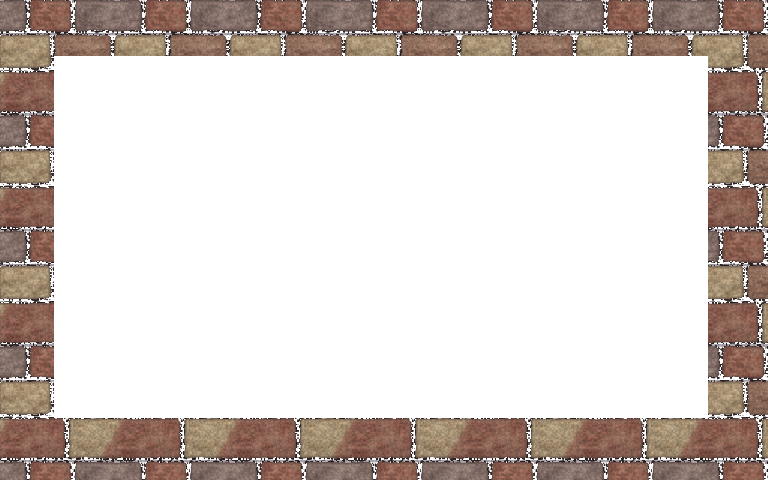
Give the GLSL for this background, as a WebGL 2 fragment shader.

```glsl
#version 300 es
precision highp float;

#define CANVAS vec2(768.0, 480.0)
#define TILE 115.5
#define PANEL_MIN vec2(54.0, 56.0)
#define PANEL_MAX vec2(708.0, 418.0)
#define JOINT 2.0
#define CORNER 4.0
#define ROUGHNESS 3.0
#define GRAIN 0.27

uniform vec2 u_resolution;
out vec4 outColor;

const vec3 RED = vec3(0.54, 0.34, 0.29);
const vec3 BROWN = vec3(0.58, 0.43, 0.36);
const vec3 TAN = vec3(0.66, 0.56, 0.43);
const vec3 GREY = vec3(0.50, 0.41, 0.39);
const vec3 SHADE = vec3(0.25, 0.19, 0.19);
const vec3 LAVENDER = vec3(0.61, 0.58, 0.62);

float hash(vec2 p) {
    vec3 q = fract(p.xyx * vec3(0.1031, 0.1030, 0.0973));
    q += dot(q, q.yzx + 33.33);
    return fract((q.x + q.y) * q.z);
}

// Value noise that repeats once per wall tile
float tileNoise(vec2 t, vec2 cells) {
    vec2 p = t / TILE * cells;
    vec2 i = floor(p), f = fract(p);
    f = f * f * (3.0 - 2.0 * f);
    vec2 a = mod(i, cells), b = mod(i + 1.0, cells);
    return mix(mix(hash(a), hash(vec2(b.x, a.y)), f.x),
               mix(hash(vec2(a.x, b.y)), hash(b), f.x), f.y);
}

float boxDistance(vec2 p, vec2 halfSize, float radius) {
    vec2 q = abs(p) - halfSize + radius;
    return length(max(q, 0.0)) + min(max(q.x, q.y), 0.0) - radius;
}

vec3 brickWall(vec2 p, float pixel) {
    vec2 t = mod(p + vec2(0.0, 2.0), TILE);

    // Three courses: row top, row height, first joint, first brick width
    vec4 course = vec4(0.0, 35.0, 28.0, 45.0);
    vec3 first = RED * 1.04, second = GREY;
    if (t.y > 72.0) {
        course = vec4(72.0, TILE - 72.0, 67.0, TILE);
        first = RED;
    } else if (t.y > 35.0) {
        course = vec4(35.0, 37.0, 52.5, 60.0);
        first = BROWN;
        second = TAN;
    }

    // Position inside the current brick cell
    vec2 local = vec2(mod(t.x - course.z, TILE), t.y - course.x);
    bool isSecond = local.x > course.w;
    vec2 size = vec2(isSecond ? TILE - course.w : course.w, course.y);
    if (isSecond) local.x -= course.w;
    vec3 clay = isSecond ? second : first;

    float blotch = tileNoise(t, vec2(13.0, 17.0));
    float fibre = tileNoise(t, vec2(31.0, 47.0));
    float fine = tileNoise(t, vec2(77.0));
    float speck = hash(floor(t / TILE * 77.0) + 7.0);

    // The long brick changes tone along a slanted break
    if (t.y > 72.0) {
        float slant = local.x + local.y * 0.55 + 5.0 * (fibre - 0.5);
        clay = mix(TAN * 0.97, RED, smoothstep(53.0, 63.0, slant));
    }

    // Clay surface with grain and soft relief
    clay = mix(clay, clay.brg * 0.3 + GREY * 0.7, 0.35 * blotch);
    float relief = 0.9 + 0.25 * blotch + 0.25 * (fibre - 0.5);
    relief += GRAIN * (0.6 * (fine - 0.5) + 0.7 * (speck - 0.5));
    relief += 0.08 * (0.5 - local.y / size.y);
    clay *= relief;

    // Worn outline, dark rim and speckled joint
    float d = boxDistance(local - 0.5 * size, 0.5 * size - JOINT, CORNER);
    d += ROUGHNESS * (0.6 * fibre + 0.4 * blotch - 0.5);
    clay = mix(clay, SHADE, 0.5 * smoothstep(-3.0, 0.0, d));
    float topJoint = t.y < 72.0 ? 1.0 - smoothstep(1.6, 3.0, local.y) : 0.0;
    vec3 mortar = mix(vec3(1.0), LAVENDER + 0.25 * (fine - 0.5), 0.85 * topJoint);
    float rim = 1.0 - smoothstep(0.4, 2.2, abs(d - 0.4));
    mortar = mix(mortar, SHADE * 0.6, rim * step(0.5, speck));
    return mix(clay, mortar, smoothstep(-0.5 * pixel, 0.5 * pixel, d));
}

void main() {
    vec2 uv = gl_FragCoord.xy / u_resolution;
    vec2 p = vec2(uv.x, 1.0 - uv.y) * CANVAS;
    float pixel = CANVAS.y / u_resolution.y;

    // Blank panel framed by the wall
    vec2 center = 0.5 * (PANEL_MIN + PANEL_MAX);
    float d = boxDistance(p - center, 0.5 * (PANEL_MAX - PANEL_MIN), 0.0);
    float frame = smoothstep(-0.5 * pixel, 0.5 * pixel, d);
    outColor = vec4(mix(vec3(1.0), brickWall(p, pixel), frame), 1.0);
}
```
